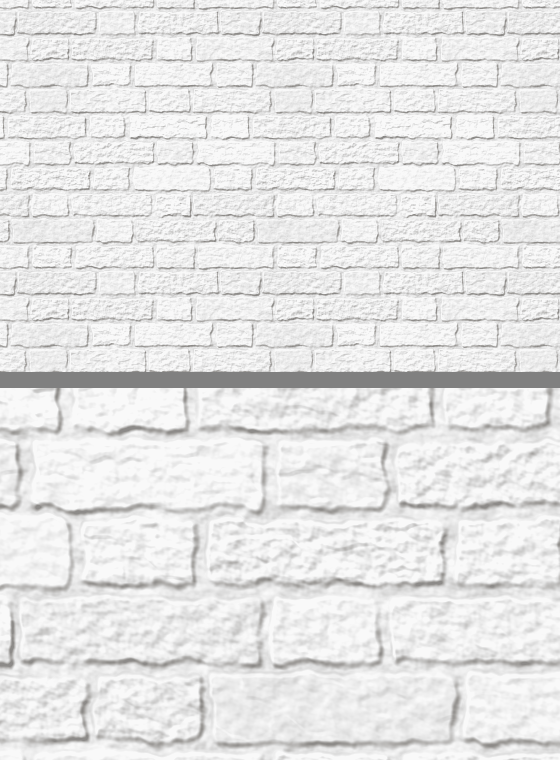
Top, the full canvas; bottom, a detail of the centre.
Give the GLSL for this texture, as a Shadertoy shader.

```glsl
// White painted brick wall in Flemish bond: long and short bricks alternate.
// A seamless tile of 2 brick pairs by 10 courses repeats; bricks are wobbled
// rounded boxes, turned into a height field and lit from the upper left.

// Layout, in canvas heights
const float COURSE = 0.0699;           // height of one course
const float PAIR = 0.3293;             // one long plus one short brick
const vec2 TILE_COUNT = vec2(2.0, 10.0);
const vec2 TILE = TILE_COUNT * vec2(PAIR, COURSE);
const vec2 START = vec2(0.0293, 0.025); // first joint, from the upper left
const float LONG_SHARE = 0.667;        // long brick as a share of a pair
const float ROW_SHIFT = 0.4926;        // shift of odd courses, in pairs
const float ROW_DRIFT[10] = float[10]( // uneven laying of the courses, in pairs
    0.030, 0.0, -0.015, -0.036, -0.047, 0.018, -0.009, -0.006, 0.012, 0.012);
const float JOINT_JITTER = 0.035;      // in pairs
const float MORTAR = 0.0046;           // half width of the joints
const float CORNER = 0.006;
const float BEVEL = 0.0036;
const float WOBBLE = 0.0095;

// Surface and light
const float ROUGHNESS = 1.2;
const float FLAKING = 0.45;
const float FILL = 0.45;               // how far mortar may fill the joints
const vec2 LIGHT_STEP = vec2(-0.0024, -0.0034);
const float SHADOW = 0.36;
const float HIGHLIGHT = 0.20;
const float BRICK_TONE = 0.948;
const float MORTAR_TONE = 0.918;
const float TONE_SPREAD = 0.05;
const float STAIN = 0.03;
const float MOTTLE = 0.09;
const float DIRT = 0.40;
const vec3 SHADE_TINT = vec3(0.0, -0.008, -0.018);

vec3 hash3(vec2 p) {
    vec3 q = fract(p.xyx * vec3(0.1031, 0.1030, 0.0973));
    q += dot(q, q.yxz + 33.33);
    return fract((q.xxy + q.yzz) * q.zyx);
}

float cornerGradient(vec2 cell, vec2 offset, vec2 period) {
    float angle = 6.2832 * hash3(mod(cell, period) + period * 0.7).x;
    return dot(vec2(cos(angle), sin(angle)), offset);
}

// Gradient noise that repeats once per tile; t is in tiles
float noise(vec2 t, vec2 period) {
    vec2 p = t * period, i = floor(p), f = p - i;
    vec2 u = f * f * f * (f * (f * 6.0 - 15.0) + 10.0);
    vec2 e = vec2(1.0, 0.0);
    return mix(
        mix(cornerGradient(i, f, period),
            cornerGradient(i + e, f - e, period), u.x),
        mix(cornerGradient(i + e.yx, f - e.yx, period),
            cornerGradient(i + 1.0, f - 1.0, period), u.x), u.y);
}

float fbm(vec2 t, vec2 period) {
    float sum = 0.0, weight = 0.6;
    for (int i = 0; i < 3; i++) {
        sum += weight * noise(t, period);
        period *= 2.0;
        weight *= 0.55;
    }
    return sum;
}

// Position of the n-th vertical joint of a course, in pairs
float jointAt(float n, float row) {
    float jitter = hash3(vec2(mod(n, 2.0 * TILE_COUNT.x), mod(row, TILE_COUNT.y)) + 5.0).x - 0.5;
    return floor(n * 0.5) + LONG_SHARE * mod(n, 2.0) + JOINT_JITTER * jitter;
}

// Signed distance to the brick around p, with random values of that brick
float brickDistance(vec2 p, out vec3 random) {
    vec2 t = p / TILE;
    p += WOBBLE * vec2(fbm(t, vec2(19.0)), fbm(t + 0.37, vec2(21.0, 17.0)));
    float row = floor(p.y / COURSE), course = mod(row, TILE_COUNT.y);
    float x = p.x / PAIR - ROW_SHIFT * mod(row, 2.0) - ROW_DRIFT[int(course + 0.5) % 10];
    float first = 2.0 * floor(x), left = -1e4, right = 1e4, id = 0.0;
    for (int k = -1; k <= 3; k++) {
        float n = first + float(k), j = jointAt(n, row);
        if (j > x) right = min(right, j);
        else if (j > left) { left = j; id = n; }
    }
    random = hash3(vec2(mod(id, 2.0 * TILE_COUNT.x), course) + 31.0);
    vec2 local = vec2((x - 0.5 * (left + right)) * PAIR, (fract(p.y / COURSE) - 0.5) * COURSE);
    vec2 halfSize = 0.5 * vec2((right - left) * PAIR, COURSE) - MORTAR * (0.6 + 0.8 * random.xy);
    vec2 q = abs(local) - halfSize + CORNER;
    return length(max(q, 0.0)) + min(max(q.x, q.y), 0.0) - CORNER;
}

// Height of the wall: low in the joints, about 1 on the bricks
float relief(vec2 p, out float face, out float fill, out vec3 random) {
    float d = brickDistance(p, random);
    vec2 t = p / TILE;
    face = 1.0 - smoothstep(-BEVEL, 0.6 * BEVEL, d);
    fill = FILL * smoothstep(-0.25, 0.35, noise(t + 0.8, vec2(14.0, 22.0)));
    float grain = fbm(t, vec2(38.0, 54.0));
    float ledge = smoothstep(-0.05, 0.07, fbm(t + 0.61, vec2(13.0, 25.0)));
    float flakes = FLAKING * ledge * random.z * face;
    return mix(fill, 0.9, face) + flakes + ROUGHNESS * grain * mix(0.5, 0.3 + 0.7 * random.y, face);
}

void mainImage(out vec4 fragColor, in vec2 fragCoord) {
    vec2 p = vec2(fragCoord.x, iResolution.y - fragCoord.y) / iResolution.y - START;
    vec2 t = p / TILE;

    // Slope towards the light
    float face, fill, otherFace, otherFill;
    vec3 random, otherRandom;
    float height = relief(p, face, fill, random);
    float slope = height - relief(p + LIGHT_STEP, otherFace, otherFill, otherRandom);

    // Paint tone per brick, broad stains and fine mottling
    float tone = mix(MORTAR_TONE, BRICK_TONE + TONE_SPREAD * (random.x - 0.5), face);
    tone += STAIN * noise(t, vec2(3.0)) + MOTTLE * fbm(t + 0.2, vec2(44.0, 54.0));

    // Light, shadows and dirt along the brick edges, weaker where mortar fills up
    tone += HIGHLIGHT * clamp(slope, 0.0, 0.25) - SHADOW * max(-slope, 0.0);
    tone -= DIRT * (1.0 - 0.7 * fill / FILL) * face * (1.0 - face);

    tone = clamp(tone, 0.55, 0.978);
    fragColor = vec4(tone + SHADE_TINT * smoothstep(0.9, 0.6, tone), 1.0);
}
```
